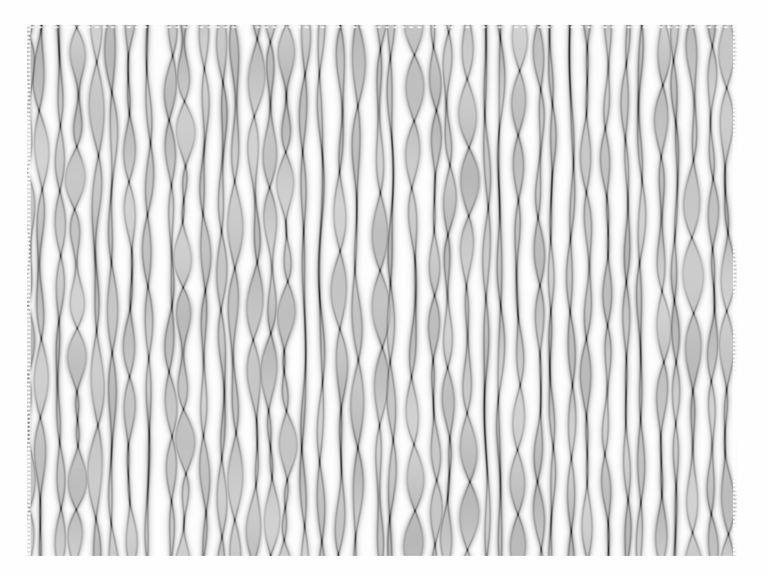
Write a WebGL 1 fragment shader that draws this pattern.

```glsl
precision highp float;
// Upright grey fibres: each column is a pair of lines that weave about a wavering
// axis, pinching to black where they cross and enclosing grey lenses in between.
// Tone falls off softly from each fibre to white; a white margin frames the panel.

uniform vec2 u_resolution;

const float TAU = 6.2831853;

const float PAPER = 0.995;       // white of the gaps and the margin
const float SPACING = 0.0305;    // mean distance of the columns
const float LENS_SHADE = 0.26;   // darkening inside a lens
const float HALO = 0.0052;       // reach of the shade outside a lens
const float LINE_SHADE = 0.2;    // darkening by one line
const float LINE_WIDTH = 0.0019;
const float PINCH_SHADE = 0.16;  // extra darkening at a crossing
const float PINCH_WIDTH = 0.0011;

float hash(float n) {
  return fract(sin(n * 127.1 + 11.7) * 43758.5453);
}

float bell(float x, float width) {
  return exp(-x * x / (width * width));
}

// Smooth irregular curve along y, about -1 to 1, with its own rhythm per seed.
float weave(float y, float seed, float rate) {
  float slow = rate * mix(0.5, 0.9, hash(seed + 0.31));
  float fast = rate * mix(0.9, 1.5, hash(seed + 0.57));
  return 0.55 * sin(TAU * (slow * y + hash(seed + 0.13)))
       + 0.45 * sin(TAU * (fast * y + hash(seed + 0.79)));
}

// One column of fibre: x is its soft grey body, y the ink of its two lines.
vec2 fibre(vec2 p, float id) {
  float axis = (id + 0.5 + 0.5 * (hash(id + 3.3) - 0.5)) * SPACING;
  axis += 0.0038 * weave(p.y, id + 20.0, 3.2);
  float spread = mix(0.004, 0.0175, hash(id + 7.7));
  float halfWidth = spread * abs(weave(p.y, id + 60.0, 4.4));

  float offset = p.x - axis;
  float outside = max(abs(offset) - halfWidth, 0.0);
  float strength = 0.85 + 0.2 * weave(p.y, id + 90.0, 3.0);
  float body = strength * exp(-pow(outside / HALO, 1.4));

  // Lines pale where the lens is widest and darken towards a pinch.
  float fade = 1.0 / (1.0 + pow(halfWidth / 0.011, 2.0));
  float lines = bell(offset - halfWidth, LINE_WIDTH) + bell(offset + halfWidth, LINE_WIDTH);
  float pinch = bell(halfWidth, PINCH_WIDTH) * bell(offset, LINE_WIDTH);
  return vec2(body, LINE_SHADE * fade * lines + PINCH_SHADE * pinch);
}

// Tone of the panel: bodies merge into one grey, inks add up.
float fibreTone(vec2 p) {
  float column = floor(p.x / SPACING);
  float body = 0.0;
  float ink = 0.0;
  for (int i = -2; i <= 2; i++) {
    vec2 part = fibre(p, column + float(i));
    body = max(body, part.x);
    ink += part.y;
  }
  return clamp(PAPER - LENS_SHADE * body - ink, 0.05, 1.0);
}

// Soft-edged interval: 1 between lo and hi.
float band(float x, float lo, float hi, float soft) {
  return smoothstep(lo - soft, lo + soft, x) * (1.0 - smoothstep(hi - soft, hi + soft, x));
}

// Soft repeating stripes between 0 and 1.
float stripes(float x, float period) {
  return 0.5 + 0.5 * cos(TAU * x / period);
}

void main() {
  vec2 p = gl_FragCoord.xy / u_resolution.y;
  float soft = 0.5 / u_resolution.y;
  float left = 0.053;
  float right = u_resolution.x / u_resolution.y - 0.061;
  float bottom = 0.035;
  float top = 0.957;

  // Main panel, with a narrow comb of ticks along both sides.
  float rows = band(p.y, bottom, top, soft);
  float panel = band(p.x, left, right, soft);
  float comb = band(p.x, left - 0.006, right + 0.007, soft) * stripes(p.y, 0.007);
  float cover = rows * max(panel, 0.7 * comb);

  // Dashed white seam just below the top edge.
  float seam = band(p.y, 0.951, 0.954, soft) * stripes(p.x, 0.014);
  cover *= 1.0 - 0.9 * seam;

  float tone = mix(PAPER, fibreTone(p), cover);
  gl_FragColor = vec4(vec3(tone), 1.0);
}
```
